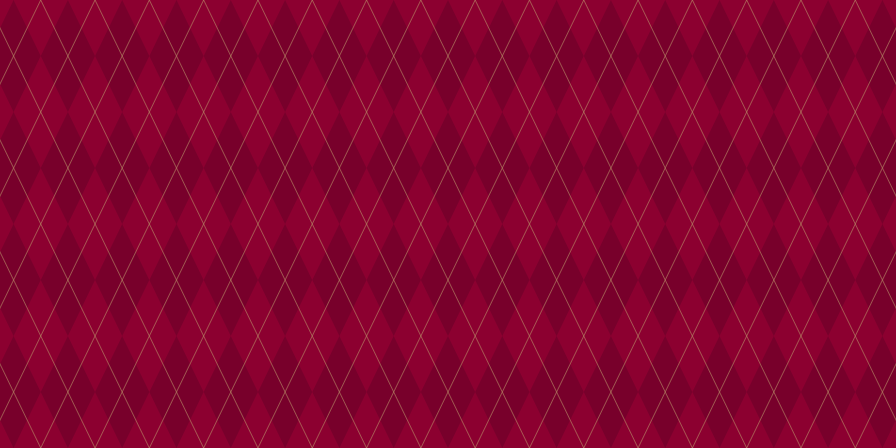
Reproduce this pattern procedurally as a Shadertoy shader.

```glsl
#define REPEATS_ACROSS 16.5
#define REPEATS_DOWN 4.0
#define LINE_WIDTH 0.0020
#define LINE_OPACITY 0.65
#define DARK_RED vec3(0.47, 0.0, 0.17)
#define LIGHT_RED vec3(0.55, 0.0, 0.19)
#define LINE_TAN vec3(0.72, 0.55, 0.40)

// Square wave of period 2 with edges softened over one pixel
vec2 softSquare(vec2 diagonal, float pixelStep) {
    vec2 ramp = abs(mod(diagonal - 0.5, 2.0) - 1.0) - 0.5;
    return clamp(2.0 * ramp / pixelStep, -1.0, 1.0);
}

// Share of a pixel covered by a stripe, valid for widths below one pixel
vec2 stripeCoverage(vec2 dist, float width, float pixel) {
    vec2 upper = min(dist + 0.5 * pixel, vec2(0.5 * width));
    vec2 lower = max(dist - 0.5 * pixel, vec2(-0.5 * width));
    return max(upper - lower, 0.0) / pixel;
}

void mainImage(out vec4 fragColor, in vec2 fragCoord) {
    // Centred coordinates in canvas heights; one cell holds one repeat
    float pixel = 1.0 / iResolution.y;
    vec2 position = (fragCoord - 0.5 * iResolution.xy) * pixel;
    vec2 cell = vec2(2.0 / REPEATS_ACROSS, 1.0 / REPEATS_DOWN);
    vec2 p = position / cell;

    // Both diagonal axes, with their common gradient
    vec2 diagonal = vec2(p.x + p.y, p.x - p.y);
    float slope = length(1.0 / cell);

    // Alternating rows of light and dark diamonds
    vec2 wave = softSquare(diagonal, slope * pixel);
    vec3 color = mix(DARK_RED, LIGHT_RED, 0.5 + 0.5 * wave.x * wave.y);

    // Thin lines crossing at the diamond centres
    vec2 lineDistance = abs(fract(diagonal) - 0.5) / slope;
    vec2 lines = LINE_OPACITY * stripeCoverage(lineDistance, LINE_WIDTH, pixel);
    color = mix(color, LINE_TAN, lines.x);
    color = mix(color, LINE_TAN, lines.y);

    fragColor = vec4(color, 1.0);
}
```
